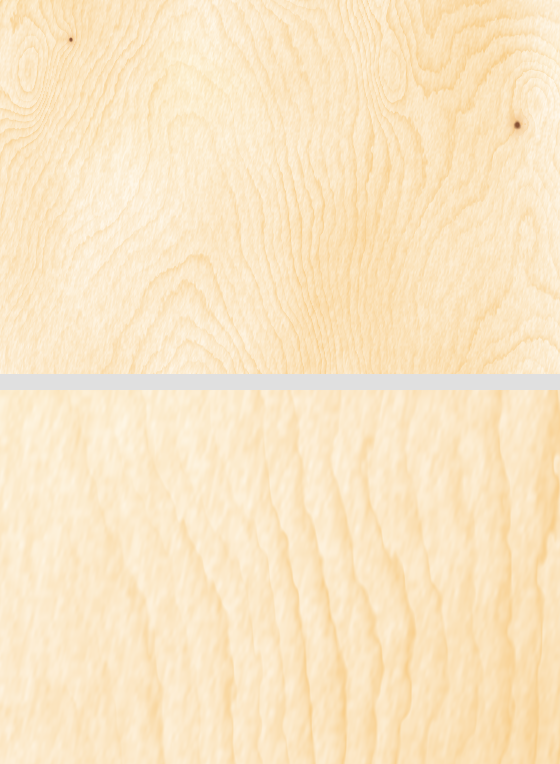
Top, the full canvas; bottom, a detail of the centre.
Give the GLSL for this texture, as a WebGL 1 fragment shader.

```glsl
precision highp float;
uniform vec2 u_resolution;

#define RING_DENSITY 31.0
#define ARCH_CENTER 0.49
#define ARCH_LIFT 12.0
#define WAVINESS 0.036
#define EYE_CELL 0.3
#define EYE_HEIGHT 6.0
#define RING_CONTRAST 0.72
#define GRAIN_CONTRAST 0.58
#define TONE_CONTRAST 0.27
#define EDGE_FADE 0.2
#define KNOT_LEFT vec2(0.19, 0.895)
#define KNOT_RIGHT vec2(1.384, 0.668)

const vec3 PALE = vec3(0.995, 0.955, 0.885);
const vec3 HONEY = vec3(0.975, 0.835, 0.61);
const vec3 AMBER = vec3(0.93, 0.70, 0.42);
const vec3 BARK = vec3(0.45, 0.24, 0.15);

float hash(vec2 p) {
  return fract(sin(dot(p, vec2(127.1, 311.7))) * 43758.5);
}

float valueNoise(vec2 p) {
  vec2 i = floor(p), f = fract(p);
  f = f * f * (3.0 - 2.0 * f);
  vec2 e = vec2(0.0, 1.0);
  return mix(mix(hash(i), hash(i + e.yx), f.x),
             mix(hash(i + e), hash(i + e.yy), f.x), f.y);
}

// Layered, rotated sines, roughly -1 to 1
float waves(vec2 p) {
  float sum = 0.0, amp = 0.5;
  for (int i = 0; i < 5; i++) {
    sum += amp * sin(p.x + 1.7 * sin(p.y * 0.8 + float(i)));
    p = mat2(1.2, 1.1, -1.1, 1.2) * p + 2.3;
    amp *= 0.55;
  }
  return sum;
}

// Tall oval bumps, scattered one per cell, mostly in the upper half
float eyes(vec2 p) {
  vec2 q = p / EYE_CELL, cell = floor(q);
  float sum = 0.0;
  for (int y = -1; y <= 1; y++) {
    for (int x = -1; x <= 1; x++) {
      vec2 id = cell + vec2(float(x), float(y));
      vec2 jitter = vec2(hash(id), hash(id + 37.0)) - 0.5;
      vec2 center = id + 0.5 + 0.5 * jitter;
      vec2 d = (q - center) * vec2(1.0, 0.55);
      float present = step(0.3, hash(id + 71.0));
      float upper = smoothstep(0.3, 0.65, center.y * EYE_CELL);
      sum += present * upper * exp(-17.0 * dot(d, d));
    }
  }
  return sum;
}

// Growth height: its level lines are the rings
float growth(vec2 p) {
  p.x += WAVINESS * waves(p * vec2(7.0, 5.0));
  float arch = length(vec2(p.x - ARCH_CENTER, 0.08));
  float turn = p.x - 1.3;
  float h = RING_DENSITY * arch - 22.0 * (length(vec2(turn, 0.1)) + turn);
  h += ARCH_LIFT * (p.y - 0.5) * mix(1.0, -1.0, smoothstep(0.5, 1.4, p.x));
  h += 1.0 * waves(p * vec2(11.0, 8.0) + 4.0);
  h += EYE_HEIGHT * eyes(p);
  h += 4.0 * exp(-length(p - KNOT_LEFT) / 0.06);
  h -= 5.0 * exp(-length(p - KNOT_RIGHT) / 0.07);
  return h;
}

// Amber halo around a small dark core
vec3 addKnot(vec3 color, vec2 d, float radius) {
  float r = length(d * vec2(1.0, 0.8)) / radius;
  r += 0.25 * waves(d * 90.0);
  color = mix(color, AMBER, 0.6 * exp(-0.25 * r * r));
  return mix(color, BARK, 0.85 * (1.0 - smoothstep(0.2, 1.1, r)));
}

void main() {
  vec2 p = gl_FragCoord.xy / u_resolution.y;

  // Late wood darkens slowly, then ends at a crisp edge
  float h = growth(p) + 0.25 * (valueNoise(p * vec2(190.0, 60.0)) - 0.5);
  float phase = fract(h);
  float ring = pow(phase, 3.0) * (1.0 - smoothstep(0.85, 1.0, phase));
  float strength = 0.65 + 0.4 * waves(p * 6.0 + 9.0);
  strength *= 0.5 + hash(vec2(floor(h), 5.0));

  // Fine, short, slightly slanted fibres
  vec2 fibre = vec2(p.x - 0.2 * p.y, p.y);
  float grain = 0.55 * valueNoise(fibre * vec2(230.0, 55.0))
              + 0.45 * valueNoise(fibre * vec2(340.0, 140.0) + 50.0) - 0.5;

  // Broad stains and paler side edges
  float stain = waves(p * vec2(5.0, 2.6) + 1.0)
              + 0.4 * waves(p * vec2(13.0, 7.0) + 3.0);
  float edge = smoothstep(0.45, 0.8, abs(p.x - 0.75));
  float tone = 0.36 + TONE_CONTRAST * stain - EDGE_FADE * edge;
  tone += RING_CONTRAST * strength * ring + GRAIN_CONTRAST * grain;

  vec3 color = mix(PALE, HONEY, clamp(tone, -0.1, 1.2));
  float golden = smoothstep(0.1, 0.8, waves(p * 3.5 + 6.0));
  color.b -= 0.035 * golden * smoothstep(0.4, 1.0, p.y);

  color = addKnot(color, p - KNOT_LEFT, 0.006);
  color = addKnot(color, p - KNOT_RIGHT, 0.011);
  gl_FragColor = vec4(color, 1.0);
}
```
